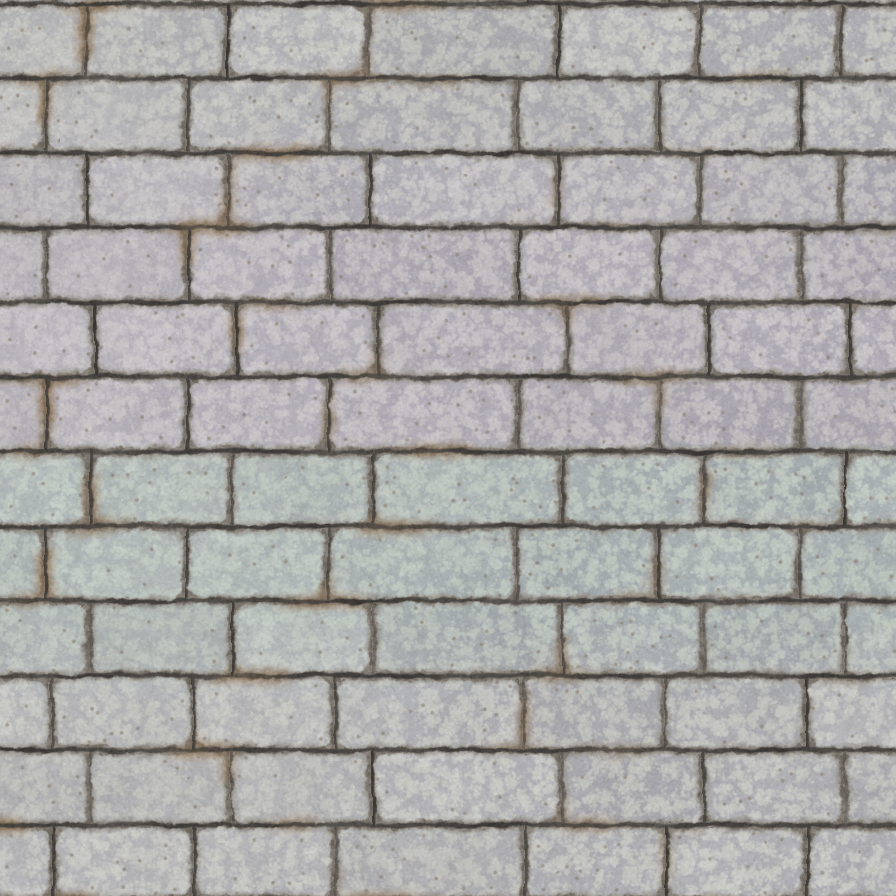
A WebGL 2 fragment shader for this texture:

```glsl
#version 300 es
precision highp float;
// Weathered pale grey stone blocks in offset courses with dark, worn mortar joints.
uniform vec2 u_resolution;
out vec4 outColor;

#define ROWS 12.0        // courses over the height
#define WIDE 0.211       // width of the one long block in each course
#define NARROW 0.1578    // width of the other five blocks
#define SHIFT 0.046      // sideways step between courses
#define JOINT 0.0042     // half width of a mortar joint
#define CORNER 0.011     // corner radius of a block
#define WOBBLE 0.0018    // waviness of the joints
#define CRACK 0.0019     // half width of the dark gap in the mortar
#define GRAIN 0.045      // strength of the fine grain

const vec3 PALE = vec3(0.765, 0.765, 0.752);
const vec3 BLUE_GREY = vec3(0.660, 0.660, 0.682);
const vec3 WORN_EDGE = vec3(0.590, 0.575, 0.545);
const vec3 MORTAR = vec3(0.500, 0.475, 0.445);
const vec3 GAP = vec3(0.225, 0.215, 0.205);
const vec3 RUST = vec3(0.580, 0.460, 0.330);

float hash(vec2 p) {
  vec3 q = fract(p.xyx * vec3(0.1031, 0.1030, 0.0973));
  q += dot(q, q.yzx + 33.33);
  return fract((q.x + q.y) * q.z);
}

// Layered sines, roughly -1 to 1.
float waves(vec2 p) {
  return 0.5 * sin(p.x + 2.0 * sin(p.y * 0.7))
       + 0.3 * sin(p.x * 2.3 - p.y * 1.9 + 1.0)
       + 0.2 * sin(p.y * 3.7 + p.x * 0.6);
}

// Cellular noise: x = distance to the nearest point, y = random value of its cell.
vec2 cells(vec2 p) {
  vec2 base = floor(p), best = vec2(9.0, 0.0);
  for (int j = -1; j <= 1; j++)
    for (int i = -1; i <= 1; i++) {
      vec2 cell = base + vec2(i, j);
      vec2 point = cell + vec2(hash(cell), hash(cell + 71.0));
      float d = distance(p, point);
      if (d < best.x) best = vec2(d, hash(cell + 137.0));
    }
  return best;
}

float blotches(vec2 p) {
  return 0.45 * cells(p).x + 0.33 * cells(p * 2.1 + 7.0).x + 0.22 * cells(p * 4.3 + 3.0).x;
}

float roundedBox(vec2 p, vec2 halfSize, float radius) {
  vec2 q = abs(p) - halfSize + radius;
  return length(max(q, 0.0)) + min(max(q.x, q.y), 0.0) - radius;
}

void main() {
  vec2 uv = gl_FragCoord.xy / u_resolution;
  float pixel = 1.0 / min(u_resolution.x, u_resolution.y);

  // Uneven courses
  vec2 p = uv + WOBBLE * vec2(waves(uv * 37.0), waves(uv.yx * 41.0 + 5.0));
  p += 0.0009 * vec2(waves(uv.yx * 190.0), waves(uv * 170.0 + 2.0));
  float y = (p.y + 0.004) * ROWS;
  float row = floor(y);
  float start = 0.37 + SHIFT * mod(row, 2.0) + 0.012 * (hash(vec2(row, 4.0)) - 0.5);
  float x = fract(p.x - start);

  // Block under this point: number 0 is the long one
  float number = x < WIDE ? 0.0 : 1.0 + min(floor((x - WIDE) / NARROW), 4.0);
  float width = number < 0.5 ? WIDE : NARROW;
  float left = number < 0.5 ? 0.0 : WIDE + (number - 1.0) * NARROW;
  vec2 local = vec2(x - left - 0.5 * width, (fract(y) - 0.5) / ROWS);
  vec2 cellHalf = 0.5 * vec2(width, 1.0 / ROWS);
  vec2 id = vec2(number, row + 20.0);
  float random = hash(id);

  // Chipped, rounded outline
  vec2 nudge = 0.0022 * (vec2(hash(id + 11.0), hash(id + 23.0)) - 0.5);
  float chips = blotches(uv * 62.0);
  float d = roundedBox(local - nudge, cellHalf - JOINT, CORNER * (0.6 + 0.8 * random));
  d += 0.007 * (0.40 - chips);
  float mortarMask = smoothstep(-0.0006 - pixel, 0.0006 + pixel, d);

  // Stone face: mottling, block tone and bands of tint
  float mottle = smoothstep(0.30, 0.56, blotches(uv * 48.0 + 13.0) + 0.035 * waves(uv * 21.0));
  float strength = 0.55 + 0.30 * smoothstep(0.1, 0.6, uv.x) + 0.15 * waves(uv * 9.0);
  vec3 stone = mix(PALE, BLUE_GREY, mottle * strength);
  stone += 0.035 * (random - 0.5) + 0.012 * waves(uv * 55.0);
  float upper = smoothstep(0.49, 0.51, uv.y);
  float green = smoothstep(0.20, 0.32, uv.y) * (1.0 - upper);
  float lilac = upper * (1.0 - smoothstep(0.70, 0.92, uv.y));
  stone *= mix(vec3(1.0), vec3(0.965, 1.005, 0.990), green);
  stone *= mix(vec3(1.0), vec3(1.000, 0.980, 1.010), lilac);

  // Worn rim, rust and small pits
  float rim = smoothstep(-0.0055, 0.001, d + 0.002 * waves(uv * 80.0));
  stone = mix(stone, WORN_EDGE, 0.75 * rim);
  float rustPatch = smoothstep(0.25, 0.8, waves(uv * 17.0 + 8.0)) * (1.0 - 0.7 * uv.x);
  stone = mix(stone, RUST, 0.5 * rustPatch * smoothstep(-0.012, 0.0, d));
  vec2 pit = cells(uv * 75.0 + 31.0);
  float pitMask = step(0.88, pit.y) * (1.0 - smoothstep(0.06, 0.24, pit.x));
  stone = mix(stone, mix(MORTAR, RUST, 0.3), 0.55 * pitMask);

  // Mortar with a broken dark gap, strongest along the courses
  vec2 toBorder = cellHalf - abs(local);
  float drift = 0.0009 * waves(uv * 120.0);
  float across = 1.0 - smoothstep(CRACK * 0.5, CRACK * 1.5 + pixel, abs(toBorder.y + drift));
  float upright = 1.0 - smoothstep(CRACK * 0.4, CRACK * 1.3 + pixel, abs(toBorder.x - 0.0015 + drift));
  upright *= local.x < 0.0 ? 0.35 + 0.65 * random : 0.15;
  float gap = max(across * (0.78 + 0.22 * waves(uv * 23.0)), upright);
  vec3 mortar = MORTAR + 0.13 * (cells(uv * 190.0).y - 0.5);
  mortar = mix(mortar, RUST, 0.55 * rustPatch);
  mortar = mix(mortar, GAP, clamp(gap, 0.0, 1.0));

  vec3 color = mix(stone, mortar, mortarMask);
  color += GRAIN * (cells(uv * 300.0).y - 0.5);
  outColor = vec4(clamp(color, 0.0, 1.0), 1.0);
}
```
